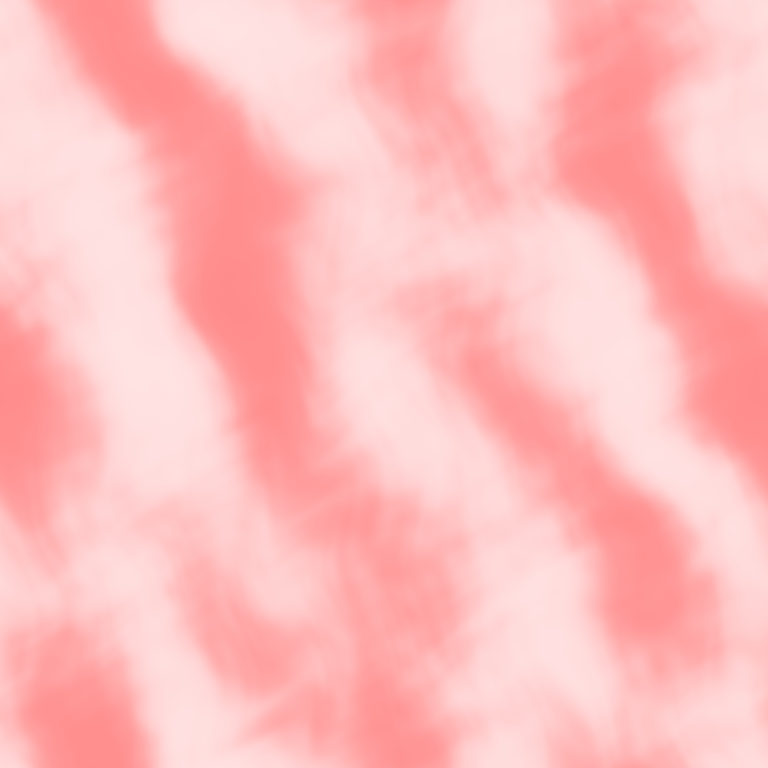
Reproduce this background procedurally as a three.js fragment shader.

```glsl
varying vec2 vUv;

const vec3 PALE_PINK = vec3(1.0, 0.89, 0.89);
const vec3 DEEP_PINK = vec3(1.0, 0.545, 0.545);
const float CONTRAST = 1.6;       // steepness of the tone curve
const float PALE_BIAS = 0.4;      // extra share given to the pale tones
const float BEND = 0.014;         // bending of the streaks
const float WRINKLE = 0.15;       // strength of the coarsest fine layer
const float WRINKLE_CYCLES = 6.0; // density of the coarsest fine layer
const int WRINKLE_LAYERS = 8;
const float TAU = 6.2831853;

// Plane wave with whole cycles per tile; its crest lies where dot(p, cycles) = crest.
float wave(vec2 p, vec2 cycles, float crest) {
  return cos(TAU * (dot(p, cycles) - crest));
}

// Wrapping displacement that makes the streaks wander.
vec2 bend(vec2 p) {
  vec2 slow = vec2(wave(p, vec2(1.0, 3.0), 0.2), wave(p, vec2(2.0, -2.0), 0.6));
  vec2 quick = vec2(wave(p, vec2(-2.0, 5.0), 0.4), wave(p, vec2(4.0, -1.0), 0.1));
  return p + BEND * (slow + 0.4 * quick);
}

// Broad streaks falling to the right.
float streaks(vec2 p) {
  float sum = 0.80 * wave(p, vec2(3.0, 1.0), 0.5);
  sum += 0.50 * wave(p, vec2(2.0, 1.0), 0.3);
  sum += 0.55 * wave(p, vec2(2.0, 2.0), 0.12);
  sum += 0.40 * wave(p, vec2(3.0, 2.0), 0.13);
  sum += 0.45 * wave(p, vec2(3.0, 3.0), 0.4);
  sum += 0.30 * wave(p, vec2(4.0, 2.0), 0.7);
  sum += 0.32 * wave(p, vec2(5.0, 2.0), 0.7);
  return sum;
}

// Slanted and upright waves that break the streaks into patches.
float patches(vec2 p) {
  float sum = 0.25 * wave(p, vec2(2.0, 0.0), 0.75);
  sum += 0.30 * wave(p, vec2(4.0, 0.0), 0.25);
  sum += 0.25 * wave(p, vec2(1.0, -2.0), 0.07);
  sum += 0.35 * wave(p, vec2(3.0, -1.0), 0.47);
  sum += 0.22 * wave(p, vec2(1.0, 4.0), 0.77);
  return sum;
}

// Faint brushed layers, each one denser and weaker than the last.
float wrinkles(vec2 p) {
  float sum = 0.0;
  float strength = 1.0;
  float density = WRINKLE_CYCLES;
  for (int i = 0; i < WRINKLE_LAYERS; i++) {
    float layer = float(i);
    float angle = 1.0 + 0.7 * sin(2.4 * layer);
    vec2 cycles = floor(density * vec2(cos(angle), sin(angle)) + 0.5);
    float sway = 0.4 * wave(p, vec2(3.0 + layer, -2.0), 0.37 * layer);
    sum += strength * wave(p, cycles, sway + 0.61 * layer);
    strength *= 0.78;
    density *= 1.3;
  }
  return sum;
}

void main() {
  vec2 p = bend(vUv);
  float field = streaks(p) + patches(p) + WRINKLE * wrinkles(p);

  // Soft plateaus at both ends of the range
  float tone = 1.0 / (1.0 + exp(-CONTRAST * field));
  tone = mix(tone, tone * tone, PALE_BIAS);

  gl_FragColor = vec4(mix(PALE_PINK, DEEP_PINK, tone), 1.0);
}
```
